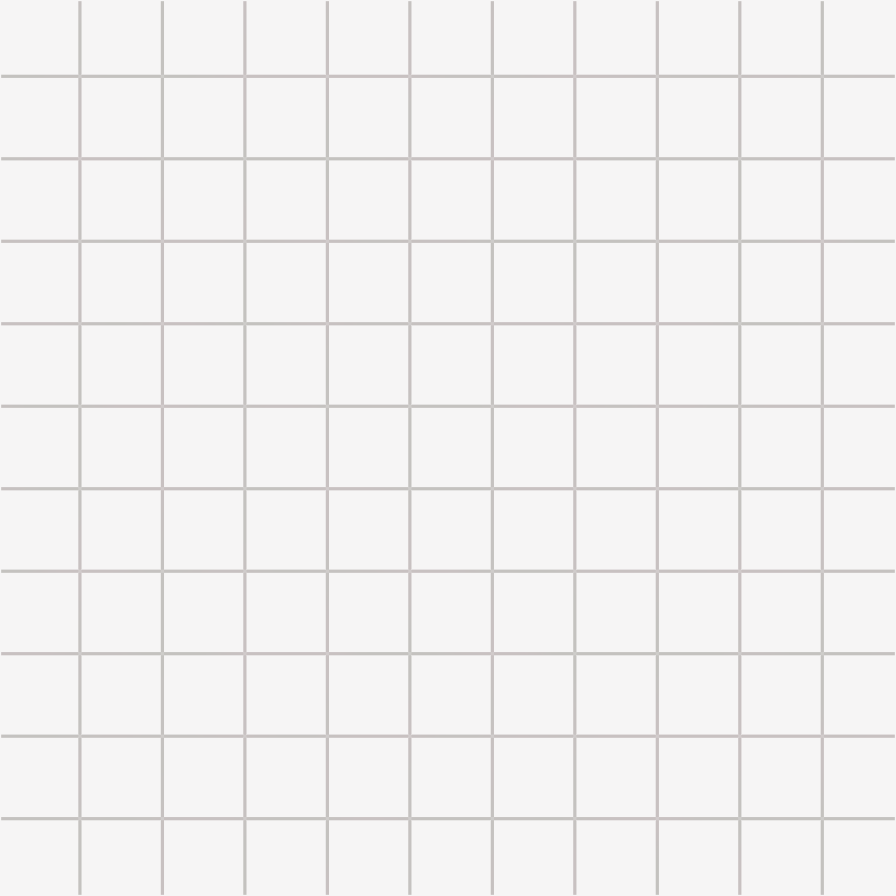
Write a WebGL 2 fragment shader that draws this pattern.

```glsl
#version 300 es
precision highp float;
// Thin warm-grey grid of square cells on an off-white ground.
// Each axis measures the distance to its nearest rule; gradient noise
// drifts the rule tint from pinkish to neutral, and crossings are paler.

#define PITCH 0.09206
#define FIRST_RULE vec2(0.0892, 0.0863)
#define RULE_WIDTH 0.0036
#define MARGIN 0.0013
#define TINT_SCALE 9.0
#define CROSSING_FADE 0.2
#define GROUND vec3(0.965, 0.962, 0.962)
#define RULE_PINK vec3(0.785, 0.755, 0.757)
#define RULE_GREY vec3(0.768, 0.762, 0.750)

uniform vec2 u_resolution;
out vec4 fragColor;

// Pseudo-random gradient direction for a lattice point
vec2 latticeGradient(vec2 cell) {
    vec3 h = fract(cell.xyx * vec3(0.1031, 0.1030, 0.0973));
    h += dot(h, h.yzx + 33.33);
    float angle = 6.28319 * fract((h.x + h.y) * h.z);
    return vec2(cos(angle), sin(angle));
}

float gradientNoise(vec2 p) {
    vec2 cell = floor(p);
    vec2 f = fract(p);
    vec2 blend = f * f * f * (f * (f * 6.0 - 15.0) + 10.0);
    float a = dot(latticeGradient(cell), f);
    float b = dot(latticeGradient(cell + vec2(1, 0)), f - vec2(1, 0));
    float c = dot(latticeGradient(cell + vec2(0, 1)), f - vec2(0, 1));
    float d = dot(latticeGradient(cell + vec2(1, 1)), f - vec2(1, 1));
    return mix(mix(a, b, blend.x), mix(c, d, blend.x), blend.y);
}

void main() {
    vec2 uv = gl_FragCoord.xy / u_resolution;
    vec2 pixel = 1.0 / u_resolution;

    // Distance to the nearest vertical (x) and horizontal (y) rule
    vec2 dist = abs(fract((uv - FIRST_RULE) / PITCH + 0.5) - 0.5) * PITCH;
    vec2 rule = clamp((0.5 * RULE_WIDTH - dist) / pixel + 0.5, 0.0, 1.0);

    // Rules stop just short of the canvas edge
    vec2 inset = min(uv, 1.0 - uv) - MARGIN;
    vec2 inside = clamp(inset / pixel + 0.5, 0.0, 1.0);
    float coverage = max(rule.x, rule.y) * inside.x * inside.y;

    // Paler crossings
    coverage *= 1.0 - CROSSING_FADE * rule.x * rule.y;

    // Slow tint drift along the rules
    float tint = smoothstep(-0.35, 0.35, gradientNoise(uv * TINT_SCALE));
    vec3 ruleColor = mix(RULE_PINK, RULE_GREY, tint);

    fragColor = vec4(mix(GROUND, ruleColor, coverage), 1.0);
}
```
